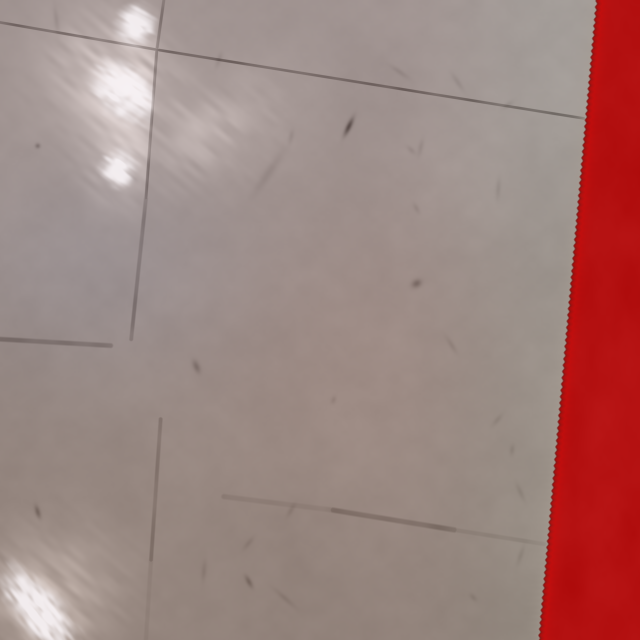
This texture is drawn by a WebGL 1 fragment shader. Its source:

```glsl
precision highp float;
// Worn, glossy floor tiles with dark seams and lamp glare beside a red painted strip.
uniform vec2 u_resolution;

float hash(vec2 p) {
  return fract(sin(dot(p, vec2(127.1, 311.7))) * 43758.545);
}

float noise(vec2 p) {
  vec2 i = floor(p), f = fract(p);
  f = f * f * (3.0 - 2.0 * f);
  return mix(mix(hash(i), hash(i + vec2(1, 0)), f.x),
             mix(hash(i + vec2(0, 1)), hash(i + vec2(1, 1)), f.x), f.y);
}

float fbm(vec2 p) {
  float sum = 0.0, amp = 0.5;
  for (int i = 0; i < 4; i++) {
    sum += amp * noise(p);
    p = p * 2.03 + 7.1;
    amp *= 0.5;
  }
  return sum;
}

mat2 rotation(float a) {
  return mat2(cos(a), -sin(a), sin(a), cos(a));
}

// Soft line from a to b.
float seam(vec2 p, vec2 a, vec2 b, float width) {
  vec2 d = b - a;
  float t = clamp(dot(p - a, d) / dot(d, d), 0.0, 1.0);
  return 1.0 - smoothstep(width * 0.3, width, length(p - a - d * t));
}

// Rotated elliptical falloff.
float blob(vec2 p, vec2 center, vec2 size, float angle) {
  vec2 q = rotation(angle) * (p - center) / size;
  return exp(-dot(q, q));
}

// Bright patch broken up by polishing scratches.
float glare(vec2 p, vec2 center, vec2 size, float angle) {
  vec2 q = rotation(angle) * p;
  float scratches = noise(q * vec2(45.0, 190.0)) + 0.6 * noise(p * 85.0);
  float core = blob(p, center, size, angle);
  return smoothstep(0.2, 0.95, core * (0.55 + 0.6 * scratches));
}

void main() {
  vec2 p = gl_FragCoord.xy / u_resolution;
  float px = 1.0 / min(u_resolution.x, u_resolution.y);

  // Tile colour, paler to the top and greyer to the right
  vec3 color = mix(vec3(0.575, 0.515, 0.485), vec3(0.635, 0.585, 0.575), smoothstep(0.0, 1.0, p.y));
  color += vec3(0.02, 0.004, 0.0) * blob(p, vec2(0.55, 0.45), vec2(0.25), 0.0);
  color += vec3(-0.015, 0.0, 0.02) * blob(p, vec2(0.15, 0.58), vec2(0.24, 0.17), 0.0);
  color += vec3(0.0, 0.025, 0.018) * smoothstep(0.6, 0.9, p.x);
  color += 0.05 * (fbm(p * 7.0) - 0.47) + 0.025 * (fbm(p * 42.0) - 0.47);

  // Seams between tiles
  float wear = 0.55 + 0.5 * noise(p * 38.0);
  float lines = 0.22 * seam(p, vec2(0.0, 0.965), vec2(0.247, 0.922), 0.0032);
  lines = max(lines, 0.22 * seam(p, vec2(0.247, 0.922), vec2(0.912, 0.815), 0.0032));
  lines = max(lines, 0.16 * seam(p, vec2(0.256, 1.0), vec2(0.245, 0.922), 0.0035));
  lines = max(lines, 0.19 * seam(p, vec2(0.245, 0.922), vec2(0.228, 0.69), 0.0035));
  lines = max(lines, 0.13 * seam(p, vec2(0.228, 0.69), vec2(0.205, 0.47), 0.0045));
  lines = max(lines, 0.13 * seam(p, vec2(0.0, 0.470), vec2(0.173, 0.460), 0.0055));
  lines = max(lines, 0.10 * seam(p, vec2(0.251, 0.345), vec2(0.236, 0.125), 0.0045));
  lines = max(lines, 0.04 * seam(p, vec2(0.236, 0.125), vec2(0.228, 0.0), 0.005));
  lines = max(lines, 0.05 * seam(p, vec2(0.35, 0.224), vec2(0.52, 0.203), 0.006));
  lines = max(lines, 0.11 * seam(p, vec2(0.52, 0.203), vec2(0.71, 0.172), 0.006));
  lines = max(lines, 0.05 * seam(p, vec2(0.71, 0.172), vec2(0.85, 0.150), 0.005));
  color -= lines * wear;

  // Distinct scuffs, then faint scattered ones
  float scuffs = 0.26 * blob(p, vec2(0.545, 0.802), vec2(0.004, 0.014), -0.45);
  scuffs += 0.14 * blob(p, vec2(0.651, 0.557), vec2(0.008, 0.006), 0.5);
  scuffs += 0.13 * blob(p, vec2(0.059, 0.772), vec2(0.004), 0.0);
  scuffs += 0.11 * blob(p, vec2(0.307, 0.427), vec2(0.005, 0.010), 0.4);
  scuffs += 0.13 * blob(p, vec2(0.059, 0.200), vec2(0.004, 0.010), 0.3);
  scuffs += 0.11 * blob(p, vec2(0.389, 0.091), vec2(0.004, 0.010), 0.5);
  scuffs += 0.05 * blob(p, vec2(0.42, 0.73), vec2(0.007, 0.038), -0.6);
  for (int i = 0; i < 22; i++) {
    float k = float(i);
    vec2 spot = vec2(hash(vec2(k, 1.3)) * 0.85, hash(vec2(k, 4.7)));
    scuffs += 0.045 * blob(p, spot, vec2(0.004, 0.006 + 0.014 * hash(vec2(k, 8.1))), 2.0 * hash(vec2(k, 2.9)) - 1.0);
  }
  color -= scuffs;

  // Lamp reflections, dimmed right of the upright seam
  float leftTile = 1.0 - smoothstep(-0.004, 0.004, p.x - mix(0.178, 0.251, p.y));
  float halo = 0.20 * blob(p, vec2(0.19, 0.87), vec2(0.09, 0.10), 0.5) * mix(0.5, 1.0, leftTile);
  halo += 0.09 * blob(p, vec2(0.33, 0.79), vec2(0.11, 0.07), 0.5);
  halo += 0.12 * blob(p, vec2(0.19, 0.74), vec2(0.05, 0.06), 0.0) * leftTile;
  halo += 0.17 * blob(p, vec2(0.07, 0.06), vec2(0.10, 0.09), 0.7);
  color += halo * (0.55 + 0.9 * noise(rotation(-0.7) * p * vec2(25.0, 110.0)));
  float shine = glare(p, vec2(0.212, 0.960), vec2(0.032, 0.034), -0.5);
  shine = max(shine, glare(p, vec2(0.196, 0.855), vec2(0.064, 0.043), -0.6));
  shine = max(shine, glare(p, vec2(0.186, 0.737), vec2(0.029, 0.031), -0.6));
  shine *= leftTile;
  shine = max(shine, glare(p, vec2(0.062, 0.045), vec2(0.085, 0.038), -0.9));
  color = mix(color, vec3(0.97, 0.95, 0.96), 0.92 * shine * (1.0 - 1.5 * lines));

  // Red strip with a dark, finely serrated border
  float edge = p.x - (0.842 + 0.090 * p.y) - 0.0012 * sin(p.y * 640.0);
  vec3 red = vec3(0.70, 0.062, 0.062) + 0.06 * (fbm(p * vec2(18.0, 11.0)) - 0.47);
  red = mix(red, vec3(0.80, 0.05, 0.045), 0.6 * exp(-abs(edge - 0.009) * 160.0));
  red = mix(red, vec3(0.42, 0.09, 0.08), exp(-abs(edge) * 420.0));
  color = mix(color, vec3(0.66, 0.62, 0.58), 0.5 * exp(-abs(edge) * 90.0));
  color = mix(color, red, smoothstep(-1.2 * px, 1.2 * px, edge));

  gl_FragColor = vec4(clamp(color, 0.0, 1.0), 1.0);
}
```
